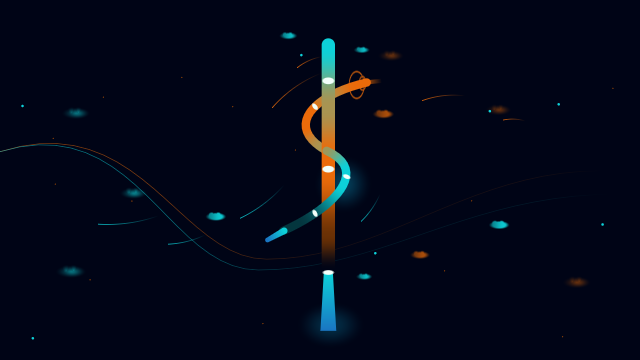
Reproduce this background procedurally as a WebGL 2 fragment shader.

```glsl
#version 300 es
precision highp float;
// A glowing staff wrapped by an S-shaped tube on a midnight field, with thin
// waves, bowed streaks, small clouds and sparks, layered back to front from
// Bezier distances, ellipses and a hashed grid.

#define STAGE 432.  // design units per canvas height
#define STAFF_X 394.
#define SPARK_CELL 58.
#define SPARK_DENSITY .28
#define NIGHT vec3(0, .016, .085)
#define CYAN vec3(.05, .82, .85)
#define TEAL vec3(.02, .3, .35)
#define TAN vec3(.66, .58, .32)
#define ORANGE vec3(.92, .42, .04)
#define BLUE vec3(.1, .46, .76)

uniform vec2 u_resolution;
out vec4 fragColor;

// Clouds: centre, half width, softness
const vec4 CYAN_CLOUDS[8] = vec4[](
  vec4(346, 389, 9, .2), vec4(434, 372, 8, .2), vec4(91, 296, 11, .8), vec4(160, 200, 11, .7),
  vec4(259, 172, 11, .1), vec4(85, 106, 12, .8), vec4(599, 162, 11, .1), vec4(437, 100, 8, .2));
const vec4 ORANGE_CLOUDS[5] = vec4[](
  vec4(469, 365, 10, .8), vec4(460, 295, 11, .2), vec4(598, 300, 10, .8),
  vec4(504, 126, 10, .2), vec4(692, 93, 11, .8));
// Streaks: start and end; four orange, then four cyan
const vec4 STREAKS[8] = vec4[](
  vec4(327, 303, 385, 344), vec4(357, 351, 386, 364), vec4(506, 311, 558, 317), vec4(604, 288, 630, 287),
  vec4(288, 170, 341, 210), vec4(433, 166, 456, 199), vec4(118, 163, 190, 173), vec4(202, 139, 246, 150));

float pixel;
vec3 col;

void lay(vec3 paint, float alpha) { col = mix(col, paint, alpha); }
float cover(float d) { return clamp(.5 - d / pixel, 0., 1.); }
float ellipse(vec2 p, vec2 r) { return (length(p / r) - 1.) * min(r.x, r.y); }

float hash(vec2 p) {
  vec3 q = fract(p.xyx * .1031);
  q += dot(q, q.yzx + 33.33);
  return fract((q.x + q.y) * q.z);
}

// Distance to a segment and the position along it
vec2 segment(vec2 p, vec2 a, vec2 b) {
  float h = clamp(dot(p - a, b - a) / dot(b - a, b - a), 0., 1.);
  return vec2(length(p - mix(a, b, h)), h);
}

// Distance to a cubic curve and the nearest parameter
vec2 bezier(vec2 p, vec2 a, vec2 b, vec2 c, vec2 d) {
  vec2 best = vec2(1e5, 0), last = a;
  for (float i = 0.; i < 20.; i++) {
    float t = (i + 1.) / 20., s = 1. - t;
    vec2 next = s * s * s * a + 3. * s * t * (s * b + t * c) + t * t * t * d;
    vec2 hit = segment(p, last, next);
    if (hit.x < best.x) best = vec2(hit.x, (i + hit.y) / 20.);
    last = next;
  }
  return best;
}

// Thin wave through a valley, rising to an end, dimmer on the right
float wave(vec2 p, vec2 crest, vec2 fall, vec2 valley, vec2 end) {
  float d = min(bezier(p, vec2(0, 250), crest, fall, valley).x,
    bezier(p, valley, vec2(460, valley.y), vec2(560, end.y), end).x);
  return cover(d - .4) * mix(.55, .1, smoothstep(150., 420., p.x)) * smoothstep(740., 620., p.x);
}

// Flat ellipse with a lumpy top
float cloud(vec2 p, vec4 c) {
  vec2 q = (p - c.xy) / c.z;
  float d = min(ellipse(q, vec2(1, .42)), length(vec2(abs(q.x + .1) - .36, q.y - .1)) - .38);
  float soft = c.w * .5 + pixel / c.z;
  return smoothstep(soft * .5, -soft, d) * (1. - .5 * c.w) * mix(.65, 1., smoothstep(-.9, .5, q.x));
}

// Bowed line that fades toward its end
float streak(vec2 p, vec4 ends, float bow) {
  vec2 along = ends.zw - ends.xy, dir = normalize(along), q = p - ends.xy;
  float len = length(along), h = dot(q, dir) / len;
  float off = dot(q, vec2(-dir.y, dir.x)) - bow * len * 4. * h * (1. - h);
  return cover(abs(off) - .5) * step(0., h) * max(1. - h, 0.) * .9;
}

// Band across the tube at the given angle
float band(vec2 p, float angle) {
  float c = cos(angle), s = sin(angle);
  return ellipse(mat2(c, -s, s, c) * p, vec2(2.5, 4.5));
}

void main() {
  pixel = STAGE / u_resolution.y;
  vec2 p = gl_FragCoord.xy * pixel, q = p - vec2(STAFF_X, 0);
  // Night and glows
  col = NIGHT + TEAL * .75 * smoothstep(1., 0., length(p - vec2(412, 211)) / 36.);
  col += TEAL * .5 * smoothstep(1., .1, length((p - vec2(397, 42)) / vec2(42, 29)));
  lay(ORANGE, wave(p, vec2(170, 304), vec2(215, 121), vec2(320, 121), vec2(720, 227)));
  lay(CYAN, wave(p, vec2(165, 300), vec2(200, 108), vec2(310, 108), vec2(740, 199)));
  // Streaks, clouds and sparks
  for (int i = 0; i < 8; i++) {
    lay(i < 4 ? ORANGE : CYAN, streak(p, STREAKS[i], i < 4 ? .06 : -.05));
    lay(CYAN, cloud(p, CYAN_CLOUDS[i]));
    if (i < 5) lay(ORANGE * .8, cloud(p, ORANGE_CLOUDS[i]));
  }
  vec2 cell = floor(p / SPARK_CELL);
  vec2 spot = (cell + .1 + .8 * vec2(hash(cell + 7.), hash(cell + 19.))) * SPARK_CELL;
  float cold = step(hash(cell + 41.), .5);
  lay(mix(ORANGE * .6, CYAN, cold), cover(length(p - spot) - .7 - .8 * cold) * step(hash(cell), SPARK_DENSITY));
  // Upper tube behind the staff
  vec2 tail = segment(p, vec2(438, 333), vec2(458, 335));
  lay(ORANGE * .8, cover(tail.x - 2.5) * (1. - tail.y));
  vec2 tube = bezier(p, vec2(392, 251), vec2(340, 280), vec2(375, 318), vec2(440, 333));
  float warmth = smoothstep(.05, .3, tube.y) - .8 * smoothstep(.2, 0., abs(tube.y - .73));
  lay(mix(TAN, ORANGE, max(warmth, 0.)), cover(tube.x - 5.));
  // Staff
  vec3 paint = mix(NIGHT, ORANGE * .45, smoothstep(108., 150., p.y));
  paint = mix(paint, ORANGE, smoothstep(145., 225., p.y));
  paint = mix(paint, TAN, smoothstep(245., 300., p.y));
  paint = mix(paint, CYAN, smoothstep(305., 375., p.y));
  lay(paint, cover(segment(q, vec2(0, 110), vec2(0, 378)).x - 8.));
  // Lower tube in front, with its nozzle
  tube = bezier(p, vec2(340, 155), vec2(400, 182), vec2(445, 227), vec2(392, 251));
  paint = mix(TEAL * .7, CYAN, smoothstep(.1, .55, tube.y));
  lay(mix(paint, TAN, smoothstep(.75, 1.05, tube.y)), cover(tube.x - 5.));
  vec2 nozzle = segment(p, vec2(341, 155), vec2(321, 144));
  lay(mix(CYAN, BLUE, nozzle.y), cover(nozzle.x - 4. + 1.2 * nozzle.y));
  // Staff foot and rings
  float drop = clamp((104. - p.y) / 69., 0., 1.);
  lay(mix(CYAN, BLUE, drop), cover(max(abs(q.x) - 5.5 - 4. * drop, abs(p.y - 69.5) - 34.5)));
  float rings = min(abs(ellipse(p - vec2(428, 330), vec2(9, 16))), abs(ellipse(p - vec2(435, 332), vec2(4, 8))));
  lay(ORANGE, cover(rings - .5) * .85);
  // White collars
  float collar = min(ellipse(q - vec2(0, 335), vec2(7, 4)), ellipse(q - vec2(0, 229), vec2(7, 4)));
  collar = min(collar, min(ellipse(q - vec2(0, 105), vec2(6.5, 2.8)), band(p - vec2(378, 176), .5)));
  collar = min(collar, min(band(p - vec2(378, 304), .7), band(p - vec2(416, 220), 1.2)));
  lay(vec3(.95, 1, .98), cover(collar));
  fragColor = vec4(col, 1);
}
```
